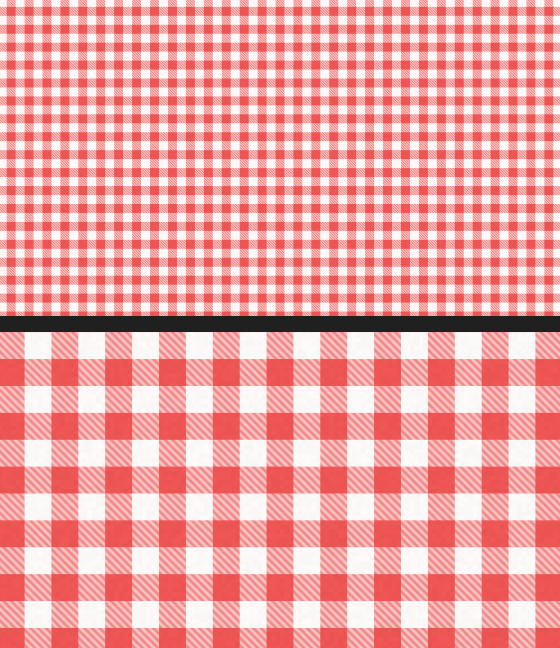
Top: the whole. Bottom: its middle third, enlarged.
Write a WebGL 2 fragment shader that draws this pattern.

```glsl
#version 300 es
precision highp float;
// Red and white gingham cloth with a fine diagonal twill in the half-tone squares.

uniform vec2 u_resolution;
out vec4 fragColor;

float hash(vec2 p) {
    vec3 q = fract(vec3(p.xyx) * 0.1031);
    q += dot(q, q.yzx + 33.33);
    return fract((q.x + q.y) * q.z);
}

void main() {
    // Check units: 17.63 repeats down, a red band centred across and on the lower edge
    vec2 check = (gl_FragCoord.xy - vec2(0.5 * u_resolution.x, 0.0)) / u_resolution.y * 17.63;
    float pixel = 17.63 / u_resolution.y;

    // Dyed bands: half of every repeat in each direction
    vec2 inside = 0.25 - abs(fract(check + 0.5) - 0.5);
    vec2 band = smoothstep(-0.6 * pixel, 0.6 * pixel, inside);

    // Twill shows only where dyed threads cross white ones
    float twill = sin(6.28319 * 7.0 * (check.x + check.y));
    float halfTone = abs(band.x - band.y);
    float dye = 0.5 * (band.x + band.y) + 0.2 * twill * halfTone;

    // Slight unevenness from thread to thread
    float grain = hash(floor(check * 12.0) + 500.0) - 0.5;

    vec3 white = vec3(0.985, 0.975, 0.97);
    vec3 red = vec3(0.93, 0.33, 0.33);
    vec3 cloth = mix(white, red, dye) + 0.02 * grain;
    fragColor = vec4(clamp(cloth, 0.0, 1.0), 1.0);
}
```
